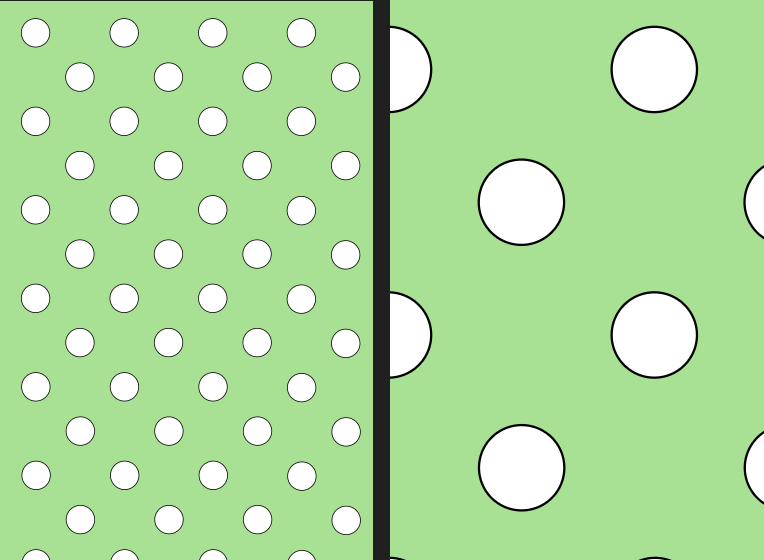
Left: the whole. Right: its middle third, enlarged.
Write a Shadertoy shader that draws this pattern.

```glsl
// White polka dots with a thin black outline on light green, in staggered rows.
// The nearest dot is found by rounding to a half-shifted lattice, then drawn as
// two nested discs; a hairline frames the top and right edges.

// Share of a pixel covered by the inside (negative side) of a distance.
float coverage(float dist, float pixel) {
    return clamp(0.5 - dist / pixel, 0.0, 1.0);
}

// Centre of the dot nearest to p, in units of the column spacing.
vec2 nearestDot(vec2 p) {
    vec2 firstDot = vec2(0.4016, 0.3704);
    float rowStep = 0.4995;
    float row = max(round((p.y - firstDot.y) / rowStep), 0.0);
    float shift = 0.5 * mod(row, 2.0);
    float column = clamp(round(p.x - firstDot.x - shift), 0.0, 3.0);
    vec2 centre = firstDot + vec2(column + shift, row * rowStep);

    // Slight slips in placement: lower rows to the right, last column down
    centre.x += 0.006 * smoothstep(6.0, 10.0, row);
    centre.y += 0.009 * step(2.5, column) * step(3.5, row);
    return centre;
}

void mainImage(out vec4 fragColor, in vec2 fragCoord) {
    // Column spacing as the unit, with y running down from the top edge
    float pixel = 6.321 / iResolution.y;
    vec2 p = vec2(fragCoord.x, iResolution.y - fragCoord.y) * pixel;
    float rightEdge = iResolution.x * pixel;
    vec3 ink = vec3(0.0);

    // Dots: an ink disc with a slightly smaller white disc on top
    float dist = length(p - nearestDot(p)) - 0.1605;
    float halfLine = 0.0043;
    vec3 color = vec3(0.66, 0.88, 0.58);
    color = mix(color, ink, coverage(dist - halfLine, pixel));
    color = mix(color, vec3(1.0), coverage(dist + halfLine, pixel));

    // Hairline along the top and right edges
    float edge = min(p.y, rightEdge - p.x);
    color = mix(color, ink, coverage(edge - 0.0095, pixel));

    fragColor = vec4(color, 1.0);
}
```
